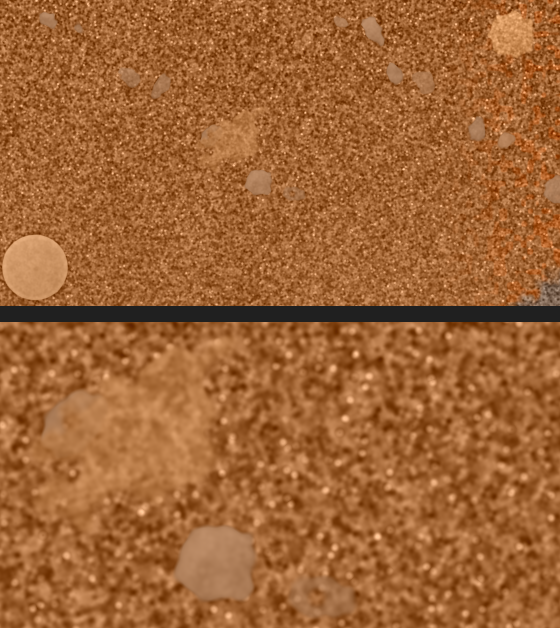
Top: the whole. Bottom: its middle third, enlarged.
Write a WebGL 1 fragment shader that draws this texture.

```glsl
precision highp float;
// Sandy ground of fine glinting grains with pale, half buried pebbles,
// a smooth ball, a crumbly ball, a flat crust and a grey corner.
// Grains are layered value noise plus dots; stones are warped distance fields.
uniform vec2 u_resolution;

const vec3 SAND = vec3(0.620, 0.381, 0.191);
const vec3 PEBBLE = vec3(0.71, 0.50, 0.335);
const vec3 PEBBLE_GREY = vec3(0.68, 0.51, 0.38);
const vec3 BALL = vec3(0.805, 0.585, 0.395);
const vec3 CRUMB = vec3(0.83, 0.58, 0.36);
const vec3 CRUST = vec3(0.74, 0.50, 0.295);
const vec3 CORNER = vec3(0.46, 0.39, 0.34);
const vec3 RUST = vec3(0.07, -0.02, -0.06);

const float GRAIN_SIZE = 0.0082;    // all lengths are in canvas heights
const float GRAIN_CONTRAST = 0.50;
const float GLINT_CELL = 0.019;
const float GLINT_CONTRAST = 0.25;
const int PEBBLES = 14;
const float PEBBLE_RADIUS = 0.042;
const float EDGE = 0.005;
const vec2 LIGHT = vec2(-0.45, 0.89);

float hash(vec2 p) {
  vec3 q = fract(p.xyx * vec3(0.1031, 0.1030, 0.0973));
  q += dot(q, q.yzx + 33.33);
  return fract((q.x + q.y) * q.z);
}

float noise(vec2 p) {
  vec2 i = floor(p), f = fract(p);
  f = f * f * (3.0 - 2.0 * f);
  return mix(mix(hash(i), hash(i + vec2(1, 0)), f.x),
             mix(hash(i + vec2(0, 1)), hash(i + vec2(1, 1)), f.x), f.y);
}

vec2 turn(vec2 p, float a) {
  float c = cos(a), s = sin(a);
  return vec2(c * p.x - s * p.y, s * p.x + c * p.y);
}

// Coarse lumps with finer roughness, centred on zero
float lumps(vec2 p) {
  return 0.7 * noise(p) + 0.3 * noise(turn(p, 0.8) * 2.7) - 0.5;
}

float inside(float d, float soft) {
  float w = max(soft, 0.7 / u_resolution.y);
  return 1.0 - smoothstep(-w, w, d);
}

float grains(vec2 p) {
  float coarse = noise(turn(p, 0.5) / GRAIN_SIZE) - 0.5;
  float fine = noise(turn(p, 1.2) / (GRAIN_SIZE * 0.68) + 40.0) - 0.5;
  return 0.6 * coarse + 0.4 * fine;
}

// Scattered bright grains, one possible in each cell
float glints(vec2 p) {
  vec2 q = turn(p, 0.3) / GLINT_CELL + 90.0;
  float sum = 0.0;
  for (int y = -1; y <= 1; y++) {
    for (int x = -1; x <= 1; x++) {
      vec2 c = floor(q) + vec2(x, y);
      vec2 spot = c + vec2(hash(c), hash(c + 57.0));
      float strength = smoothstep(0.35, 1.0, hash(c + 113.0));
      sum = max(sum, strength * (1.0 - smoothstep(0.06, 0.31, length(q - spot))));
    }
  }
  return sum;
}

vec3 addPebbles(vec3 col, vec2 p, float aspect) {
  for (int i = 1; i <= PEBBLES; i++) {
    float k = float(i);
    vec2 center = vec2(fract(k * 0.618 + 0.05) * aspect, 0.28 + 0.72 * fract(k * 0.755 + 0.1));
    float size = PEBBLE_RADIUS * mix(0.6, 1.1, hash(vec2(k, 3.0)));
    vec2 d = p - center;
    vec2 q = turn(d, 3.14 * hash(vec2(k, 7.0)));
    q.x *= mix(1.0, 1.7, hash(vec2(k, 11.0)));
    float dist = length(q) - size + 0.045 * lumps(p * 28.0 + k * 9.0);
    float hole = step(0.85, hash(vec2(k, 19.0))) * inside(length(d) - 0.009, EDGE);
    float relief = dot(d / size, LIGHT) * 0.03 + lumps(p * 60.0 + k) * 0.10;
    vec3 stone = mix(PEBBLE, PEBBLE_GREY, hash(vec2(k, 13.0))) + relief;
    stone -= 0.05 * smoothstep(-0.010, 0.0, dist);
    float cover = mix(0.55, 1.0, hash(vec2(k, 17.0)));
    col -= 0.06 * inside(dist - 0.004 + 0.006 * dot(d / size, LIGHT), 0.007) * cover;
    col = mix(col, stone, inside(dist, EDGE) * cover * (1.0 - hole));
  }
  return col;
}

void main() {
  float aspect = u_resolution.x / u_resolution.y;
  vec2 p = gl_FragCoord.xy / u_resolution.y;
  float grain = grains(p);

  // Sand: calmer and paler below, rusty towards the right edge
  float tone = 0.04 * lumps(p * 5.0) + 0.022 * (0.5 - p.y);
  float contrast = mix(0.88, 1.08, p.y);
  vec3 col = SAND + tone + contrast * (GRAIN_CONTRAST * grain + GLINT_CONTRAST * glints(p));
  float rust = smoothstep(0.75, 1.0, p.x / aspect) * smoothstep(0.5, 0.75, noise(p * 45.0));
  col += RUST * rust;

  // Grey corner
  vec2 corner = vec2(aspect - p.x, p.y);
  float cornerDist = dot(corner, vec2(0.65, 0.76)) - 0.085 + 0.07 * lumps(p * 24.0);
  col = mix(col, CORNER + 0.5 * grain, 0.85 * inside(cornerDist, 0.03));

  col = addPebbles(col, p, aspect);

  // Flat crust of merged lobes
  vec2 c = turn(p - vec2(0.423 * aspect, 0.545), -0.45);
  float crustDist = length(c * vec2(0.62, 1.0)) - 0.068 + 0.085 * lumps(p * 20.0 + 5.0);
  col = mix(col, CRUST + 0.16 * lumps(p * 40.0) + 0.15 * grain, 0.82 * inside(crustDist, 0.008));

  // Crumbly ball
  vec2 b = p - vec2(0.913 * aspect, 0.886);
  float crumbDist = length(b) - 0.073 + 0.03 * lumps(p * 45.0);
  vec3 crumb = CRUMB + 0.3 * grain + 0.12 * lumps(p * 70.0) + 0.5 * dot(b, LIGHT);
  col = mix(col, crumb, inside(crumbDist, 0.007));

  // Smooth ball with a small central nub and a thin dark rim
  vec2 s = p - vec2(0.0625 * aspect, 0.126);
  float ballDist = length(s) - 0.107;
  vec3 ball = BALL + 0.35 * dot(s, LIGHT) + 0.06 * lumps(p * 50.0) + 0.06 * grain;
  ball -= 0.05 * inside(length(s - vec2(0.004, -0.004)) - 0.008, 0.006);
  ball += 0.04 * smoothstep(-0.018, -0.006, ballDist);
  col -= 0.08 * inside(ballDist - 0.006, 0.007);
  col = mix(col, ball, inside(ballDist, 0.003));

  gl_FragColor = vec4(clamp(col, 0.0, 1.0), 1.0);
}
```
